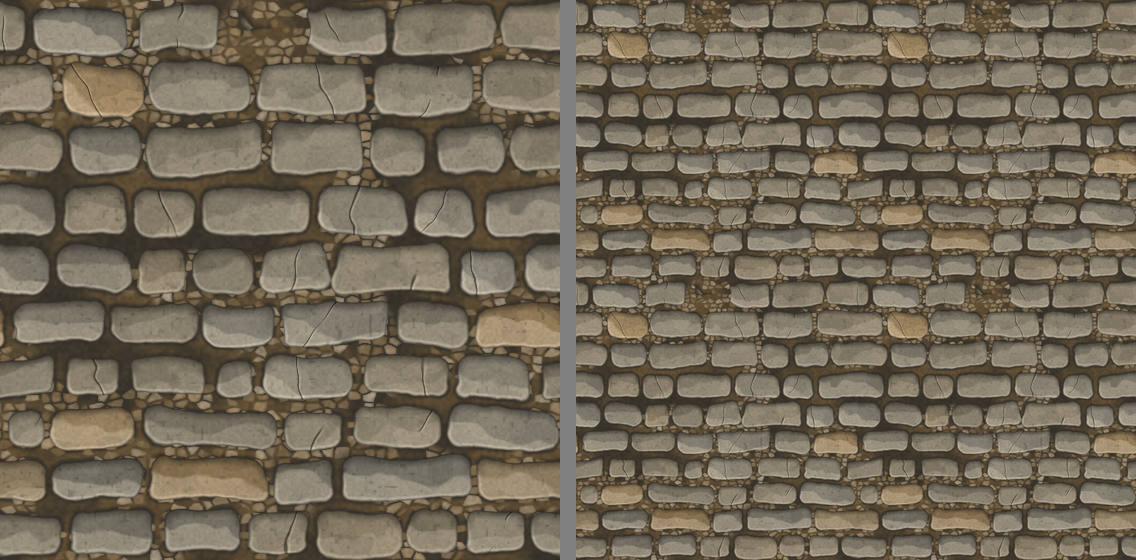
Left: one tile. Right: repeated 2 by 2.
Reproduce this texture procedurally as a Shadertoy shader.

```glsl
// Old rubble wall: ten wavy courses of rounded, uneven stones set in dark earth.
// Each stone is a jittered rounded box with a lit lower face, rim and cracks;
// wrapped cellular noise gives facets and the pebbles packed into the joints.

const float TAU = 6.2831853;
const float ROWS = 10.0;
const float STONES[10] = float[10](7., 5., 6., 7., 6., 7., 6., 6., 5., 6.); // per course, bottom up
const float ROW_STRETCH = 0.1;      // upper courses are taller
const float WIDTH_JITTER = 0.62;
const float JOINT = 0.0065;         // half the joint width
const float ROUGHNESS = 0.013;
const vec2 WORN_SPOT = vec2(0.49, 0.945);
const vec2 WORN_SIZE = vec2(0.075, 0.04);
const vec2 PEBBLES = vec2(42.0, 60.0);
const vec3 GREY  = vec3(0.55, 0.51, 0.43);
const vec3 COOL  = vec3(0.53, 0.51, 0.46);
const vec3 OCHRE = vec3(0.63, 0.51, 0.34);
const vec3 LIGHT = vec3(0.69, 0.64, 0.56);
const vec3 EARTH = vec3(0.37, 0.30, 0.20);
const vec3 DEEP  = vec3(0.22, 0.20, 0.165);

struct Stone { float dist; vec2 pos; vec2 size; vec2 id; };

float hash(vec2 p) {
    vec3 q = fract(p.xyx * 0.1031);
    q += dot(q, q.yzx + 33.33);
    return fract((q.x + q.y) * q.z);
}

// Value noise that wraps after one canvas
float noise(vec2 uv, float period) {
    vec2 p = uv * period, i = floor(p), f = fract(p);
    f = f * f * (3.0 - 2.0 * f);
    vec2 a = mod(i, period), b = mod(i + 1.0, period);
    return mix(mix(hash(a), hash(vec2(b.x, a.y)), f.x),
               mix(hash(vec2(a.x, b.y)), hash(b), f.x), f.y);
}

float fbm(vec2 uv, float period) {
    return 0.55 * noise(uv, period) + 0.3 * noise(uv, period * 2.0) + 0.15 * noise(uv, period * 4.0);
}

// Wrapped cellular noise: nearest distance, gap to second nearest, cell hash
vec3 cells(vec2 uv, vec2 period) {
    vec2 p = uv * period, base = floor(p);
    float near = 9.0, next = 9.0, id = 0.0;
    for (int y = -1; y <= 1; y++)
    for (int x = -1; x <= 1; x++) {
        vec2 c = base + vec2(x, y), k = mod(c, period);
        float d = length(c + 0.15 + 0.7 * vec2(hash(k + 5.0), hash(k + 71.0)) - p);
        if (d < near) { next = near; near = d; id = hash(k + 131.0); }
        else next = min(next, d);
    }
    return vec3(near, next - near, id);
}

float jointX(float i, float row, float count) {
    float jitter = hash(vec2(mod(i, count), row) + 3.0) - 0.5;
    return (i + WIDTH_JITTER * jitter + hash(vec2(row, 47.0))) / count;
}

// Nearest stone among the neighbouring courses
Stone findStone(vec2 p) {
    Stone best = Stone(9.0, vec2(0), vec2(1), vec2(0));
    float r = ROWS * (p.y + ROW_STRETCH / TAU * (1.0 - cos(TAU * p.y)));
    for (int j = -1; j <= 1; j++) {
        float course = floor(r) + float(j), row = mod(course, ROWS);
        float count = STONES[int(row)];
        float first = floor(p.x * count - hash(vec2(row, 47.0)));
        for (int k = -1; k <= 1; k++) {
            float i = first + float(k);
            float left = jointX(i, row, count), right = jointX(i + 1.0, row, count);
            vec2 id = vec2(mod(i, count), row);
            float a = hash(id + 7.0), b = hash(id + 17.0);
            vec2 size = vec2(right - left, 1.0 / ROWS) * 0.5 - JOINT;
            size.y *= 0.88 + 0.12 * a;
            vec2 q = vec2(p.x - 0.5 * (left + right), (r - course - 0.5) / ROWS);
            q.y += (b - 0.5) * 0.09 * q.x;
            q.x *= 1.0 + (a - 0.5) * 3.0 * q.y;
            float radius = min(0.016 + 0.016 * b, 0.8 * min(size.x, size.y));
            vec2 e = abs(q) - size + radius;
            float d = length(max(e, 0.0)) + min(max(e.x, e.y), 0.0) - radius;
            if (d < best.dist) best = Stone(d, q, size, id);
        }
    }
    return best;
}

vec3 stoneColor(Stone s, vec2 uv, float blotch) {
    vec2 q = s.pos / s.size;
    float a = hash(s.id + 11.0), b = hash(s.id + 23.0), c = hash(s.id + 37.0);
    vec3 col = mix(mix(GREY, COOL, a), OCHRE, 0.8 * smoothstep(0.7, 1.0, b));
    col *= 0.91 + 0.19 * c;
    // Brushy facets, then a wavy ridge above a paler lower face
    vec2 warp = vec2(noise(uv, 24.0), noise(uv, 31.0)) - 0.5;
    col *= 0.95 + 0.11 * cells(uv + 0.03 * warp, vec2(17.0, 23.0)).z;
    float ridge = q.y + (a - 0.5) * 1.3 * q.x + 2.0 * (blotch - 0.5) + (c - 0.5) * 0.9 + 0.1;
    vec3 face = mix(col * 1.08, LIGHT, 0.45);
    col = mix(col * 0.92, face, smoothstep(0.09, -0.09, ridge) * (0.4 + 0.6 * a));
    // Cracks with one lit lip
    float crack = s.pos.x + (b - 0.5) * 1.8 * s.pos.y + 0.045 * (blotch - 0.5) + (a - 0.5) * s.size.x;
    float cracked = step(0.62, c) * smoothstep(0.25, 0.5, noise(uv, 19.0));
    col *= 1.0 - 0.45 * cracked * smoothstep(0.0025, 0.0005, abs(crack));
    col += 0.09 * cracked * smoothstep(0.003, 0.0, abs(crack - 0.0035));
    // Pits and grain
    col *= 1.0 - 0.16 * smoothstep(0.76, 0.9, noise(uv, 130.0)) * noise(uv, 14.0);
    col *= 0.95 + 0.1 * noise(uv, 230.0);
    // Shaded top, pale lower rim, dark outline
    col *= 1.0 - 0.36 * smoothstep(-0.022, 0.0, s.dist) * smoothstep(-0.2, 0.9, q.y);
    float rim = smoothstep(-0.010, -0.005, s.dist) * smoothstep(-0.001, -0.004, s.dist);
    col += 0.10 * rim * smoothstep(0.3, -0.8, q.y + 0.4 * q.x);
    return col * (1.0 - 0.4 * smoothstep(-0.005, 0.001, s.dist));
}

vec3 jointColor(vec2 uv, float dist, float worn) {
    vec3 col = mix(DEEP, EARTH, smoothstep(0.3, 0.75, fbm(uv, 9.0)) * smoothstep(0.0, 0.009, dist));
    vec3 cell = cells(uv + 0.006 * (noise(uv, 60.0) - 0.5), PEBBLES);
    float packed = smoothstep(0.48, 0.62, noise(uv, 8.0) + 0.5 * worn) * step(0.35, cell.z);
    vec3 pebble = mix(EARTH * 1.2, mix(OCHRE, LIGHT, cell.z), fract(cell.z * 17.0));
    pebble *= 0.72 + 0.28 * smoothstep(0.1, 0.5, cell.y);
    col = mix(col, pebble, 0.85 * packed * smoothstep(0.08, 0.2, cell.y));
    return col * (0.9 + 0.2 * noise(uv, 150.0));
}

void mainImage(out vec4 fragColor, in vec2 fragCoord) {
    vec2 uv = fragCoord / iResolution.xy;
    float pixel = 1.0 / min(iResolution.x, iResolution.y);
    vec2 p = uv;
    p.y += 0.004 * sin(TAU * (2.0 * uv.x + uv.y)) + 0.003 * sin(TAU * (5.0 * uv.x - 2.0 * uv.y));
    float blotch = fbm(uv, 13.0);
    vec2 w = (fract(uv - WORN_SPOT + 0.5) - 0.5) / WORN_SIZE;
    float worn = exp(-dot(w, w));

    Stone s = findStone(p);
    s.dist += ROUGHNESS * (fbm(uv, 22.0) - 0.5) + 0.045 * worn;
    s.dist += 0.004 * smoothstep(0.6, 0.9, noise(uv, 6.0));
    vec3 col = mix(jointColor(uv, s.dist, worn), stoneColor(s, uv, blotch),
                   smoothstep(pixel, -pixel, s.dist));
    fragColor = vec4(clamp(col, 0.0, 1.0), 1.0);
}
```
